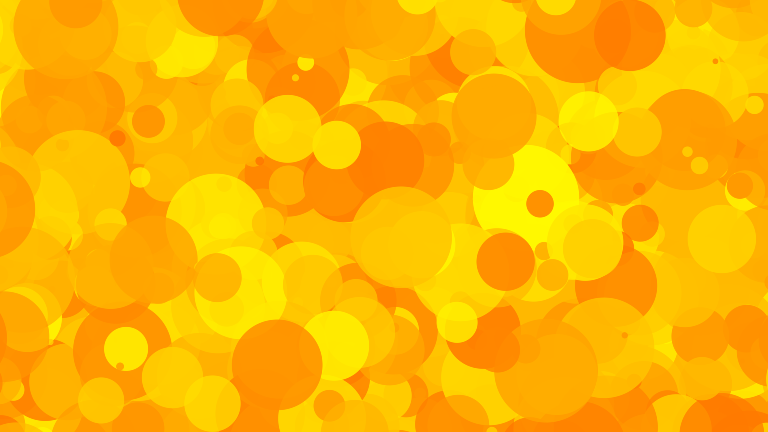
A Shadertoy shader for this background:

```glsl
// Overlapping translucent discs in flat yellows and oranges, scattered at random.

// Four independent random values in 0..1 for one disc index.
vec4 hash4(float n) {
    vec4 p = fract(n * vec4(0.1031, 0.1030, 0.0973, 0.1099));
    p += dot(p, p.wzxy + 33.33);
    return fract((p.xxyz + p.yzzw) * p.zywx);
}

void mainImage(out vec4 fragColor, in vec2 fragCoord) {
    // Canvas height is one unit.
    vec2 uv = fragCoord / iResolution.y;
    float aspect = iResolution.x / iResolution.y;
    float halfPixel = 0.5 / iResolution.y;
    float margin = 0.13;

    float green = 0.0;
    float transmittance = 1.0;

    // Composite front to back, stopping once the pixel is covered.
    for (int i = 1; i <= 640; i++) {
        vec4 rnd = hash4(float(i) + 17.0);
        vec2 center = mix(vec2(-margin), vec2(aspect, 1.0) + margin, rnd.xy);
        float radius = mix(0.006, 0.124, rnd.z);
        float edge = length(uv - center) - radius;
        if (edge > halfPixel) continue;

        float opacity = mix(0.68, 0.94, fract(rnd.w * 37.0));
        float coverage = opacity * (1.0 - smoothstep(-halfPixel, halfPixel, edge));
        green += transmittance * coverage * mix(0.46, 0.98, rnd.w);
        transmittance *= 1.0 - coverage;
        if (transmittance < 0.003) break;
    }

    // Amber ground behind the discs.
    green += transmittance * 0.72;
    fragColor = vec4(1.0, green, 0.0, 1.0);
}
```
